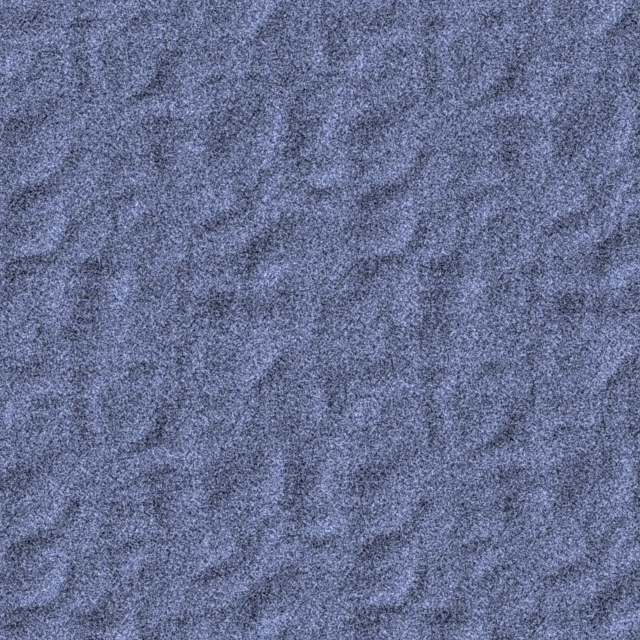
A Shadertoy shader for this texture:

```glsl
// Blue-grey sandy plaster: soft mounds lit from the lower right, under fine speckled grain.

const vec3  BASE_COLOR   = vec3(0.405, 0.443, 0.580);
const vec3  RELIEF_TINT  = vec3(0.86, 0.94, 1.22);   // lit slopes turn bluer, shaded ones browner
const vec3  GRAIN_TINT   = vec3(1.00, 1.00, 1.00);
const vec3  CHROMA_TINT  = vec3(1.00, -0.20, -0.80);
const vec2  LIGHT_DIR    = vec2(0.77, -0.64);
const float TILE_SIZE    = 0.547;   // the relief repeats after this length
const float MOUND_CELLS  = 5.0;     // largest mounds per tile
const float WARP_AMOUNT  = 0.045;
const float SLOPE_STEP   = 0.006;
const float CREASE_SOFT  = 0.004;
const float RELIEF_GAIN  = 0.092;
const float SHADE_BOOST  = 1.25;
const float GRAIN_FREQ   = 225.0;
const float GRAIN_GAIN   = 0.27;
const float CHROMA_GAIN  = 0.045;
const float NO_WRAP      = 2048.0;
const float TAU          = 6.28318;

float hash(vec2 cell) {
    vec3 q = fract(cell.xyx * vec3(0.1031, 0.1030, 0.0973));
    q += dot(q, q.yzx + 33.33);
    return fract((q.x + q.y) * q.z);
}

// Dot product of a random unit gradient with the offset from its lattice corner.
float corner(vec2 cell, vec2 offset, float period, float seed) {
    float angle = TAU * hash(mod(cell, period) + seed);
    return dot(vec2(cos(angle), sin(angle)), offset);
}

// Gradient noise that wraps after a whole number of cells.
float gradientNoise(vec2 p, float period, float seed) {
    vec2 i = floor(p), f = p - i;
    vec2 w = f * f * f * (f * (f * 6.0 - 15.0) + 10.0);
    vec2 e = vec2(0.0, 1.0);
    float low  = mix(corner(i, f, period, seed),
                     corner(i + e.yx, f - e.yx, period, seed), w.x);
    float high = mix(corner(i + e.xy, f - e.xy, period, seed),
                     corner(i + e.yy, f - e.yy, period, seed), w.x);
    return mix(low, high, w.y);
}

// Rounded mounds with narrow creases: softened absolute noise over three octaves.
float height(vec2 p) {
    vec2 tile = p / TILE_SIZE;
    // Bend the lattice so that creases do not line up with it
    tile += WARP_AMOUNT * vec2(gradientNoise(tile * 6.0, 6.0, 211.0),
                               gradientNoise(tile * 6.0, 6.0, 239.0));
    float sum = 0.0, cells = MOUND_CELLS, steepness = 0.66;
    for (int octave = 0; octave < 3; octave++) {
        float n = gradientNoise(tile * cells, cells, 17.0 * float(octave) + 41.0);
        sum += steepness * TILE_SIZE / cells * sqrt(n * n + CREASE_SOFT);
        cells *= 2.0;
        steepness *= 0.68;
    }
    return sum;
}

// Speckle from three turned layers, from small clumps down to single grains.
float grain(vec2 p) {
    vec2 turned = mat2(0.8, 0.6, -0.6, 0.8) * p * GRAIN_FREQ;
    return gradientNoise(turned, NO_WRAP, 71.0)
         + gradientNoise(turned.yx * 1.57 + 9.4, NO_WRAP, 113.0)
         + 0.6 * gradientNoise(p * GRAIN_FREQ * 0.53 + 6.1, NO_WRAP, 179.0);
}

void mainImage(out vec4 fragColor, in vec2 fragCoord) {
    vec2 p = fragCoord / iResolution.y;

    // Directional light: bright where the surface falls toward the lamp
    vec2 reach = LIGHT_DIR * SLOPE_STEP;
    float slope = (height(p - reach) - height(p + reach)) / (2.0 * SLOPE_STEP);
    float relief = RELIEF_GAIN * (slope < 0.0 ? slope * SHADE_BOOST : slope);

    // Sand grain, with a faint shift of hue
    float speckle = GRAIN_GAIN * grain(p);
    float chroma = CHROMA_GAIN * gradientNoise(p.yx * GRAIN_FREQ * 0.83 + 3.7, NO_WRAP, 157.0);

    vec3 color = BASE_COLOR + relief * RELIEF_TINT + speckle * GRAIN_TINT + chroma * CHROMA_TINT;
    fragColor = vec4(clamp(color, 0.0, 1.0), 1.0);
}
```
